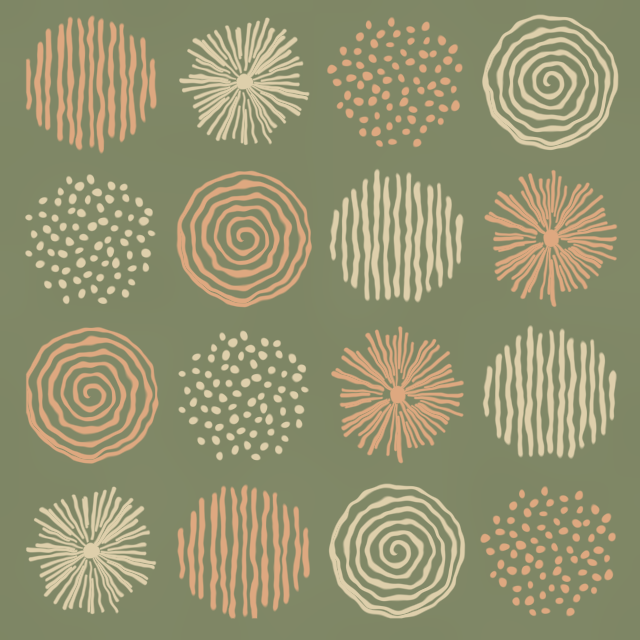
Give the GLSL for this pattern, as a WebGL 2 fragment shader.

```glsl
#version 300 es
precision highp float;

uniform vec2 u_resolution;
out vec4 fragColor;

const vec3 SAGE = vec3(0.50, 0.53, 0.40);
const vec3 CREAM = vec3(0.87, 0.81, 0.67);
const vec3 PEACH = vec3(0.87, 0.66, 0.50);
const vec2 FIRST_CENTER = vec2(0.142, 0.139);
const vec2 CELL_PITCH = vec2(0.2395, 0.2443);
const vec2 CLIP_MIN = vec2(0.041, 0.034);
const vec2 CLIP_MAX = vec2(0.970, 0.977);
const float RADIUS = 0.106;
const float STRIPE_PITCH = 0.0163;
const float STRIPE_HALF_WIDTH = 0.0042;
const int RAY_COUNT = 46;
const float RAY_INNER_WIDTH = 0.0017;
const float RAY_OUTER_WIDTH = 0.0034;
const int DOT_COUNT = 70;
const float DOT_RADIUS = 0.0068;
const float SPIRAL_PITCH = 0.0176;
const float SPIRAL_HALF_WIDTH = 0.0038;
const float TAU = 6.2831853;
const float GOLDEN_ANGLE = 2.3999632;

float hash(vec2 p) {
    return fract(sin(dot(p, vec2(127.1, 311.7))) * 43758.5453);
}

float noise(vec2 p) {
    vec2 i = floor(p), f = fract(p);
    f = f * f * (3.0 - 2.0 * f);
    return mix(mix(hash(i), hash(i + vec2(1, 0)), f.x),
               mix(hash(i + vec2(0, 1)), hash(i + vec2(1, 1)), f.x), f.y);
}

// Uneven hand-drawn upright strokes, cut to a disc
float stripes(vec2 p, float seed) {
    float id = clamp(round(p.x / STRIPE_PITCH), -6.0, 6.0);
    float x = id * STRIPE_PITCH;
    float lane = id * 7.0 + seed * 31.0;
    float halfLength = sqrt(RADIUS * RADIUS - x * x) * mix(0.86, 1.0, hash(vec2(lane, 1.0)));
    float shift = 0.012 * (hash(vec2(lane, 2.0)) - 0.5);
    float sway = 0.006 * (noise(vec2(lane, p.y * 28.0 + 9.0)) - 0.5);
    float width = STRIPE_HALF_WIDTH * mix(0.68, 1.2, noise(vec2(lane + 3.0, p.y * 45.0 + 9.0)));
    float beyond = max(abs(p.y - shift) - halfLength + width, 0.0);
    return length(vec2(p.x - x - sway, beyond * 0.6)) - width;
}

// Rays of random reach that merge in the middle
float burst(vec2 p, float seed) {
    float d = length(p) - 0.12 * RADIUS;
    for (int i = 0; i < RAY_COUNT; i++) {
        vec2 key = vec2(float(i), seed);
        float angle = (float(i) + 0.8 * (hash(key) - 0.5)) * TAU / float(RAY_COUNT);
        vec2 dir = vec2(cos(angle), sin(angle));
        vec2 q = vec2(dot(p, dir), dot(p, vec2(-dir.y, dir.x)));
        float start = 0.45 * RADIUS * hash(key + 17.0);
        float end = RADIUS * mix(0.76, 1.0, hash(key + 41.0));
        float t = clamp(q.x, start, end);
        float width = mix(RAY_INNER_WIDTH, RAY_OUTER_WIDTH, t / RADIUS);
        d = min(d, length(q - vec2(t, 0.0)) - width * mix(0.7, 1.1, hash(key + 73.0)));
    }
    return d;
}

// Jittered sunflower layout of small ovals
float dots(vec2 p, float seed) {
    float d = 1.0;
    for (int i = 0; i < DOT_COUNT; i++) {
        vec2 key = vec2(float(i), seed);
        float angle = float(i) * GOLDEN_ANGLE + seed;
        float r = 0.97 * RADIUS * sqrt((float(i) + 0.5) / float(DOT_COUNT));
        vec2 jitter = 0.006 * (vec2(hash(key), hash(key + 19.0)) - 0.5);
        vec2 q = p - r * vec2(cos(angle), sin(angle)) - jitter;
        float tilt = TAU * hash(key + 37.0);
        q = mat2(cos(tilt), sin(tilt), -sin(tilt), cos(tilt)) * q;
        d = min(d, length(q * vec2(0.9, 1.15)) - DOT_RADIUS * mix(0.75, 1.05, hash(key + 53.0)));
    }
    return d;
}

// Wobbly spiral winding outward into a loose rim
float spiral(vec2 p, float seed) {
    float r = length(p);
    float wobble = noise(p * 42.0 + seed * 13.0) - 0.5;
    float bent = r + 0.011 * wobble * smoothstep(0.0, 0.06, r);
    float turn = -atan(p.y, p.x) / TAU;
    float t = clamp(round(bent / SPIRAL_PITCH - turn), 0.0, 6.0) + turn;
    float width = SPIRAL_HALF_WIDTH * mix(0.65, 1.2, noise(p * 60.0 + seed * 5.0));
    float taper = smoothstep(0.1, 0.5, t) * (1.0 - smoothstep(5.4, 5.9, t));
    float coil = abs(bent - t * SPIRAL_PITCH) - mix(-0.002, width, taper);
    float rim = abs(r + 0.007 * wobble - 0.955 * RADIUS) - width * 0.85;
    return min(coil, rim);
}

void main() {
    float side = min(u_resolution.x, u_resolution.y);
    vec2 uv = (gl_FragCoord.xy - 0.5 * (u_resolution - side)) / side;
    ivec2 cell = ivec2(clamp(round((uv - FIRST_CENTER) / CELL_PITCH), 0.0, 3.0));
    vec2 p = uv - FIRST_CENTER - vec2(cell) * CELL_PITCH;

    // Gray code shuffles the four motifs; colours alternate like a chessboard
    int row = (cell.y + 1) & 3;
    int kind = cell.x ^ (row ^ (row >> 1));
    bool isPeach = ((cell.x + cell.y) & 1) == 1;
    float seed = float(kind) + (isPeach ? 5.0 : 1.0);

    // Rough edges from a slight warp
    p += 0.0035 * (vec2(noise(p * 75.0 + seed + 20.0), noise(p * 75.0 + seed + 60.0)) - 0.5);
    float d = kind == 0 ? stripes(p, seed) : kind == 1 ? burst(p, seed)
            : kind == 2 ? dots(p, seed) : spiral(p, seed);
    vec2 outside = max(CLIP_MIN - uv, uv - CLIP_MAX);
    if (kind != 2) d = max(d, max(outside.x, outside.y));

    float edge = 1.0 / side;
    vec3 ground = SAGE + 0.012 * (noise(uv * 9.0) - 0.5);
    fragColor = vec4(mix(ground, isPeach ? PEACH : CREAM, 1.0 - smoothstep(-edge, edge, d)), 1.0);
}
```
